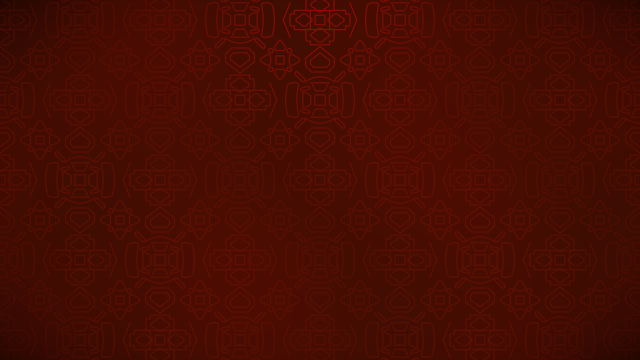
This pattern is drawn by a Shadertoy shader. Its source:

```glsl
// Dark red damask: thin ornamental outlines on a checkerboard of crosses and
// medallions, eight cells across and four and a half down. Mirrored cells hold
// distance-function outlines; layered sines and a vignette vary the tone.

const float CELL = 2.0 / 9.0;      // cell side, in canvas heights
const float LINE_HALF = 0.0075;    // half line width, in cells

float box(vec2 p, vec2 halfSize) {
    vec2 d = abs(p) - halfSize;
    return length(max(d, 0.0)) + min(max(d.x, d.y), 0.0);
}

float capsule(vec2 p, vec2 a, vec2 b, float radius) {
    vec2 ab = b - a;
    float t = clamp(dot(p - a, ab) / dot(ab, ab), 0.0, 1.0);
    return length(p - a - ab * t) - radius;
}

// Round blossom whose rim swells into lobes.
float blossom(vec2 p, float radius, float lobes, float depth) {
    float angle = atan(p.y, p.x + 1e-5);
    return length(p) - radius * (1.0 + depth * cos(lobes * angle));
}

// Shield with chamfered shoulders and its point toward +y.
float shield(vec2 p) {
    p.x = abs(p.x);
    float sides = max(p.x - 0.12, -p.y - 0.09);
    float point = (p.x * 0.8 + p.y) * 0.78 - 0.07;
    float shoulder = (p.x - p.y) * 0.707 - 0.12;
    return max(max(sides, point), shoulder);
}

float outline(float nearest, float d) {
    return min(nearest, abs(d));
}

// Cross of four arms, each with a lobed heart.
float crossLines(vec2 a) {
    float d = abs(box(a, vec2(0.06)));
    d = outline(d, blossom((a - vec2(0.0, 0.19)) * vec2(0.85, 1.1), 0.085, 4.0, 0.14));
    d = outline(d, blossom((a - vec2(0.2, 0.0)) * vec2(0.85, 1.1), 0.075, 4.0, 0.14));
    float upright = min(box(a, vec2(0.12, 0.31)),
                        box(a - vec2(0.0, 0.19), vec2(0.155, 0.055)) - 0.02);
    float level = min(box(a, vec2(0.32, 0.12)),
                      box(a, vec2(0.36, 0.06)) - 0.015);
    d = outline(d, upright);
    d = outline(d, level);
    float bracket = max(abs(a.x + 0.4 * a.y - 0.46) * 0.93, a.y - 0.21);
    return outline(d, bracket);
}

// Square medallion with four wedges, domes, bars and side petals.
float medallionLines(vec2 a) {
    vec2 m = a.y > a.x ? a : a.yx;
    float d = abs(box(a, vec2(0.065)));
    d = outline(d, max(abs(m.y - 0.165) - 0.05, (m.x - m.y * 0.5) * 0.9));
    d = outline(d, max(abs(length(a) - 0.29), a.x - 0.18));
    d = outline(d, capsule(a, vec2(0.15, 0.15), vec2(0.22, 0.13), 0.02));
    d = outline(d, capsule(a, vec2(0.21, 0.25), vec2(0.29, 0.33), 0.022));
    vec2 petal = vec2(a.x - 0.36 + 0.7 * a.y * a.y, a.y);
    return outline(d, box(petal, vec2(0.025, 0.17)) - 0.045);
}

// Shields and square rosettes shared by neighbouring cells.
float linkLines(vec2 a, float side) {
    vec2 b = 0.5 - a;
    float spade = shield(vec2(a.x, side * b.y));
    float d = min(abs(spade), abs(spade - 0.06));
    d = outline(d, box(b, vec2(0.05)));
    d = outline(d, blossom(b - vec2(0.17, 0.0), 0.062, 3.0, 0.18));
    d = outline(d, blossom(b.yx - vec2(0.17, 0.0), 0.062, 3.0, 0.18));
    return outline(d, length(b - 0.115) - 0.028);
}

float ornament(vec2 q) {
    vec2 id = floor(q + 0.5);
    vec2 a = abs(q - id);
    bool isCross = mod(id.x + id.y, 2.0) < 0.5;
    float centre = isCross ? crossLines(a) : medallionLines(a);
    return min(centre, linkLines(a, isCross ? 1.0 : -1.0));
}

// Slow uneven tone from layered sines, about -1 to 1.
float mottling(vec2 p) {
    return 0.5 * sin(p.x * 9.0 + 1.5 * sin(p.y * 3.0) - 1.6)
         + 0.3 * sin(p.x * 5.0 - p.y * 6.0 + 0.8)
         + 0.2 * sin(p.y * 11.0 + 2.0 * sin(p.x * 4.0));
}

float vignette(vec2 p, float aspect) {
    vec2 edge = abs(p) / vec2(0.5 * aspect, 0.5);
    return 1.0 - 0.1 * pow(edge.x, 4.0) - 0.05 * pow(edge.y, 6.0)
               - 0.35 * pow(edge.x * edge.y, 3.0);
}

void mainImage(out vec4 fragColor, in vec2 fragCoord) {
    vec2 p = (fragCoord - 0.5 * iResolution.xy) / iResolution.y;
    float pixel = 1.0 / (iResolution.y * CELL);
    float tone = mottling(p);

    // Ground cloth
    vec3 cloth = vec3(0.28, 0.05, 0.008) + vec3(0.025, -0.002, 0.0) * tone;

    // Thread, brightest at the top centre
    vec2 lamp = (p - vec2(0.0, 0.52)) * vec2(1.0, 1.6);
    float glow = exp(-6.0 * dot(lamp, lamp));
    vec3 thread = mix(vec3(0.39, 0.062, 0.014), vec3(0.58, 0.05, 0.014), glow);
    float wear = 0.8 + 0.2 * sin(p.x * 7.0 + 2.0 * sin(p.y * 5.0));

    float d = ornament(p / CELL);
    float ink = clamp((LINE_HALF - d) / pixel + 0.5, 0.0, 1.0);
    vec3 colour = mix(cloth, thread, ink * wear);
    fragColor = vec4(colour * vignette(p, iResolution.x / iResolution.y), 1.0);
}
```
